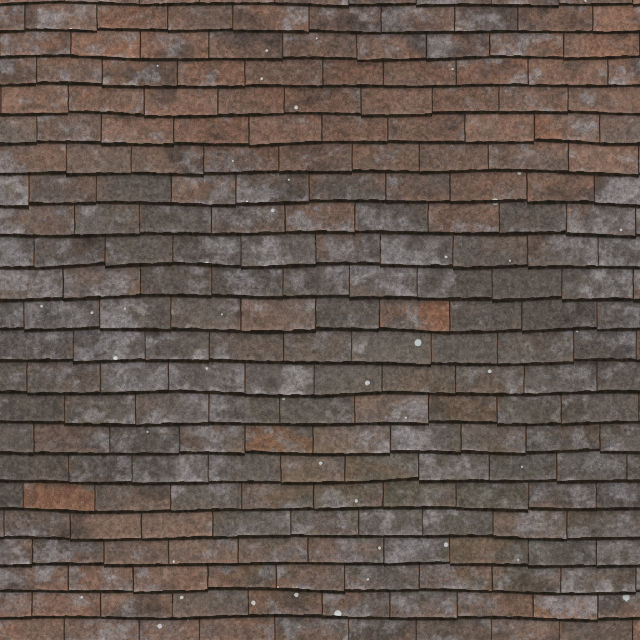
This texture is drawn by a Shadertoy shader. Its source:

```glsl
const float ROWS = 22.0;
const float COLUMNS = 9.0;
const float STAGGER = 0.45;        // shift of every other row, in tiles
const float JOINT_JITTER = 0.16;   // in tiles
const float DROP_JITTER = 0.08;    // in rows
const float TILT = 0.08;           // in rows
const float SHADOW_DEPTH = 0.0052; // in canvas heights
const float JOINT_HALF = 0.0010;
const float SPOT_CELLS = 24.0;
const float SPOT_SHARE = 0.08;
const float TAU = 6.28319;

const vec3 GREY_BROWN = vec3(0.375, 0.345, 0.32);
const vec3 RED_BROWN  = vec3(0.47, 0.38, 0.335);
const vec3 TERRACOTTA = vec3(0.54, 0.38, 0.30);
const vec3 GREY       = vec3(0.435, 0.415, 0.415);
const vec3 SOOT       = vec3(0.265, 0.24, 0.225);
const vec3 SHADOW     = vec3(0.13, 0.11, 0.085);
const vec3 PALE       = vec3(0.56, 0.54, 0.545);
const vec3 MOSS       = vec3(0.34, 0.34, 0.25);
const vec3 LICHEN     = vec3(0.78, 0.80, 0.80);

struct Tile {
    vec3 rnd;     // random values of this tile
    float joint;  // distance to the nearest side joint, in canvas widths
    float drop;   // offset of the lower edge, in rows
};

vec3 hash3(vec2 p) {
    vec3 q = fract(p.xyx * vec3(0.1031, 0.103, 0.0973));
    q += dot(q, q.yxz + 33.33);
    return fract((q.xxy + q.yzz) * q.zyx);
}

// Smooth cellular noise that wraps at the canvas border
float blotch(vec2 uv, vec2 cells, float seed) {
    vec2 p = uv * cells, base = floor(p);
    float sum = 0.0, total = 0.0;
    for (int y = -1; y <= 1; y++)
    for (int x = -1; x <= 1; x++) {
        vec2 cell = base + vec2(x, y);
        vec3 r = hash3(mod(cell, cells) + seed);
        vec2 d = cell + r.xy - p;
        float w = exp(-5.0 * dot(d, d));
        sum += w * r.z;
        total += w;
    }
    return sum / total;
}

float layeredBlotch(vec2 uv, vec2 cells, float seed) {
    float sum = 0.0, weight = 0.5;
    for (int i = 0; i < 4; i++) {
        sum += weight * blotch(uv, cells, seed + 17.0 * float(i));
        cells *= 2.0;
        weight *= 0.6;
    }
    return sum / 1.088;
}

float lichenSpots(vec2 uv, float px) {
    vec2 p = uv * SPOT_CELLS, base = floor(p);
    float mask = 0.0;
    for (int y = -1; y <= 1; y++)
    for (int x = -1; x <= 1; x++) {
        vec2 cell = base + vec2(x, y);
        vec3 r = hash3(mod(cell, SPOT_CELLS) + 401.0);
        float size = fract(r.z * 57.0);
        float radius = mix(0.0015, 0.006, size * size * size);
        float d = length(cell + r.xy - p) / SPOT_CELLS;
        float spot = 1.0 - smoothstep(radius - px, radius + px, d);
        mask = max(mask, spot * step(r.z, SPOT_SHARE));
    }
    return mask;
}

float jointAt(float column, float row) {
    return column + JOINT_JITTER * hash3(vec2(mod(column, COLUMNS), row) + 71.0).x;
}

Tile tileAt(float x, float row) {
    row = mod(row, ROWS);
    float u = x * COLUMNS + STAGGER * mod(row, 2.0) - 0.4 + 0.15 * hash3(vec2(row, 9.0)).x;
    float column = floor(u);
    column -= step(u, jointAt(column, row));
    float left = u - jointAt(column, row), right = jointAt(column + 1.0, row) - u;
    vec3 rnd = hash3(vec2(mod(column, COLUMNS), row) + 23.0);
    float drop = DROP_JITTER * (rnd.y - 0.5) + TILT * (rnd.z - 0.5) * (left - right);
    return Tile(rnd, min(left, right) / COLUMNS, drop);
}

void mainImage(out vec4 fragColor, in vec2 fragCoord) {
    vec2 uv = fragCoord / iResolution.xy;
    float px = 0.7 / iResolution.y;
    float down = 1.0 - uv.y;

    // Uneven, sagging courses
    float v = ROWS * (down - 0.009 + 0.015 * sin(TAU * (down + 0.04)));
    v += 0.04 * sin(TAU * (uv.x + 2.0 * down)) + 0.03 * sin(TAU * (3.0 * uv.x - down));
    float rough = blotch(uv, vec2(90.0), 5.0) - 0.5;
    v += 0.05 * rough;

    // Upper tile overlaps the one below it
    float edge = floor(v + 0.5);
    Tile upper = tileAt(uv.x + 0.001 * rough, edge - 1.0);
    Tile lower = tileAt(uv.x + 0.001 * rough, edge);
    float below = (v - edge - upper.drop) / ROWS;
    Tile tile = upper;
    if (below > 0.0) tile = lower;

    // Fired clay, warmest in the top courses
    float warmth = pow(0.5 + 0.5 * cos(TAU * (down - 0.08)), 2.0);
    float patches = layeredBlotch(uv + tile.rnd.xy, vec2(12.0, 20.0), 31.0);
    float redness = 0.35 * tile.rnd.x + 0.35 * warmth + 0.5 * patches;
    vec3 color = mix(GREY_BROWN, RED_BROWN, smoothstep(0.3, 0.75, redness));
    float orange = max(0.8 * step(0.98, tile.rnd.z), 0.6 * warmth * tile.rnd.x);
    color = mix(color, TERRACOTTA, orange * smoothstep(0.35, 0.6, patches));

    // Soot, grey bloom, pale crust and moss
    float weather = layeredBlotch(uv, vec2(5.0, 9.0), 97.0);
    float crust = layeredBlotch(uv + 0.3 * tile.rnd.zx, vec2(40.0, 48.0), 151.0);
    float mossZone = exp(-30.0 * pow(down - 0.78, 2.0) - 9.0 * pow(uv.x - 0.65, 2.0));
    color = mix(color, SOOT, 0.75 * smoothstep(0.48, 0.7, 0.55 * patches + 0.45 * weather + 0.1 * (tile.rnd.y - 0.5)));
    color = mix(color, GREY, 0.65 * smoothstep(0.44, 0.64, 0.7 * weather + 0.3 * crust) * (1.0 - 0.5 * warmth));
    color = mix(color, PALE, 0.6 * smoothstep(0.52, 0.7, 0.6 * crust + 0.4 * weather + 0.04 * tile.rnd.z));
    color = mix(color, MOSS, 0.35 * mossZone * smoothstep(0.4, 0.6, patches));

    // Fine grit and a slow change of tone over the roof
    float grain = blotch(uv, vec2(230.0), 211.0) - 0.5;
    float grit = hash3(floor(uv * 512.0) + 307.0).x - 0.5;
    float tone = 0.92 + 0.12 * tile.rnd.y + 0.05 * sin(TAU * (down + 0.1)) * cos(TAU * uv.x);
    color *= tone + 0.26 * grain + 0.16 * grit + 0.1 * rough;
    color = mix(color, LICHEN, 0.9 * lichenSpots(uv + 0.001 * grain, px));

    // Worn rims and side joints
    float wear = blotch(uv, vec2(60.0), 251.0);
    float rim = 1.0 - smoothstep(0.001, 0.005, tile.joint);
    color = mix(color, TERRACOTTA, 0.4 * rim * smoothstep(0.5, 0.75, wear));
    float joint = 1.0 - smoothstep(JOINT_HALF - px, JOINT_HALF + px, tile.joint);
    color = mix(color, SHADOW, joint * (0.55 + 0.35 * tile.rnd.x));

    // Lit lower lip and the overlap shadow
    color *= 1.0 + 0.1 * smoothstep(-0.008, -0.002, below) * step(below, 0.0);
    color *= 1.0 - 0.25 * step(0.0, below) * (1.0 - smoothstep(0.0, 0.014, below));
    float depth = SHADOW_DEPTH * (1.0 + 0.7 * rough);
    float shade = smoothstep(-px, px, below) * (1.0 - smoothstep(0.6 * depth, 1.3 * depth, below));
    color = mix(color, SHADOW * (1.0 + 0.6 * grain), 0.95 * shade);

    fragColor = vec4(color, 1.0);
}
```
